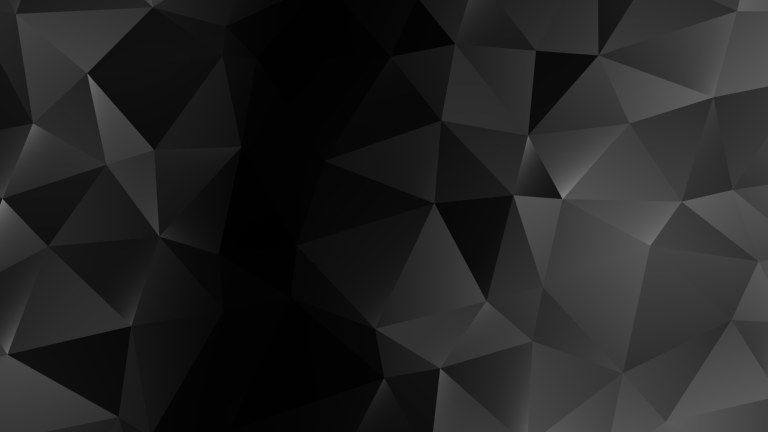
Reproduce this background procedurally as a Shadertoy shader.

```glsl
// A dark low-poly mesh: a skewed lattice of jittered vertices is split into
// flat grey triangles, each with a faint gradient and sometimes a lit edge.
// A slanted black valley separates a dim left side from a brighter right one.

// Lattice steps as columns, in units of the canvas height.
const mat2 LATTICE = mat2(0.205, 0.025, 0.060, 0.195);
const float JITTER = 0.68;
const float LEFT_LIGHT = 0.25;
const float RIGHT_LIGHT = 0.31;

vec3 hash3(vec2 p) {
    vec3 q = fract(p.xyx * vec3(0.1031, 0.1030, 0.0973));
    q += dot(q, q.yxz + 33.33);
    return fract((q.xxy + q.yzz) * q.zyx);
}

float cross2(vec2 a, vec2 b) {
    return a.x * b.y - a.y * b.x;
}

vec2 meshVertex(vec2 id) {
    vec2 offset = (hash3(id + 37.0).xy - 0.5) * JITTER;
    return LATTICE * (id + offset);
}

// Signed distance to the line a-b, positive on its left.
float edgeDistance(vec2 p, vec2 a, vec2 b) {
    return cross2(b - a, p - a) / length(b - a);
}

// Signed horizontal distance from the middle of the dark valley.
float valleyOffset(vec2 p) {
    return p.x - mix(0.52, 0.75, p.y);
}

float sceneLight(float offset) {
    float right = RIGHT_LIGHT * smoothstep(0.0, 0.75, offset);
    float left = LEFT_LIGHT * smoothstep(0.05, 0.45, -offset);
    return 0.012 + right + left;
}

// Grey of one face: random tone, linear gradient and a sheen along edge a-b.
float faceShade(vec2 p, vec2 a, vec2 b, vec2 c, vec2 seed) {
    vec3 rnd = hash3(seed + 11.0);
    vec3 rnd2 = hash3(seed + 71.0);
    vec2 centre = (a + b + c) / 3.0;
    float offset = valleyOffset(mix(centre, p, 0.45));

    // Faces far to the right differ less from each other.
    float darkest = mix(0.12, 0.58, smoothstep(0.5, 1.05, offset));
    float tone = mix(darkest, 1.0, rnd.x);

    float angle = 6.2832 * rnd.y;
    tone *= 1.0 + 1.6 * dot(p - centre, vec2(cos(angle), sin(angle)));

    float edgeGlow = exp(-22.0 * max(edgeDistance(p, a, b), 0.0));
    float cornerGlow = exp(-9.0 * length(p - a));
    float strength = smoothstep(0.55, 1.0, rnd.z) * (0.5 + rnd2.x);
    tone += strength * edgeGlow * cornerGlow;

    return sceneLight(offset) * tone;
}

// Returns (shade * coverage, coverage) for one counter-clockwise triangle.
vec2 drawTriangle(vec2 p, vec2 a, vec2 b, vec2 c, vec2 seed, float pixel) {
    float inside = min(edgeDistance(p, a, b),
                   min(edgeDistance(p, b, c), edgeDistance(p, c, a)));
    float coverage = clamp(0.5 + inside / pixel, 0.0, 1.0);
    if (coverage <= 0.0) return vec2(0.0);
    return vec2(faceShade(p, a, b, c, seed), 1.0) * coverage;
}

// Splits one lattice cell along its shorter diagonal.
vec2 drawCell(vec2 p, vec2 id, float pixel) {
    vec2 a = meshVertex(id);
    vec2 b = meshVertex(id + vec2(1.0, 0.0));
    vec2 c = meshVertex(id + vec2(1.0, 1.0));
    vec2 d = meshVertex(id + vec2(0.0, 1.0));
    vec2 seedA = id * 2.0 + 101.0;
    vec2 seedB = seedA + vec2(1.0, 0.0);
    if (distance(a, c) < distance(b, d)) {
        return drawTriangle(p, a, b, c, seedA, pixel)
             + drawTriangle(p, c, d, a, seedB, pixel);
    }
    return drawTriangle(p, d, a, b, seedA, pixel)
         + drawTriangle(p, b, c, d, seedB, pixel);
}

void mainImage(out vec4 fragColor, in vec2 fragCoord) {
    vec2 p = fragCoord / iResolution.y;
    float pixel = 1.2 / iResolution.y;
    vec2 home = floor(inverse(LATTICE) * p);

    // Jittered cells can reach into their neighbours.
    vec2 sum = vec2(0.0);
    for (int y = -1; y <= 1; y++) {
        for (int x = -1; x <= 1; x++) {
            sum += drawCell(p, home + vec2(x, y), pixel);
        }
    }
    float grey = sum.x / max(sum.y, 0.001);
    fragColor = vec4(vec3(clamp(grey, 0.0, 1.0)), 1.0);
}
```
